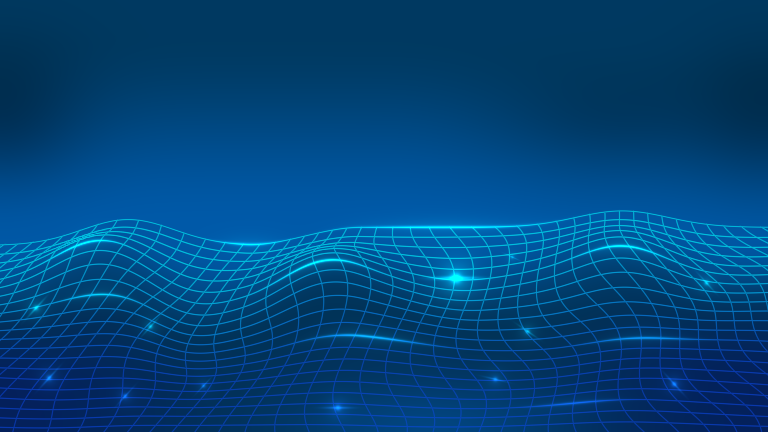
Reproduce this background procedurally as a Shadertoy shader.

```glsl
// A glowing wire mesh of rolling waves under a deep blue sky.
// Each pixel is solved for its depth on the wave surface by bisection; rows
// and columns of the mesh then follow from repeats in depth and width.

#define ROWS 22.0
#define COLUMNS 30.0
#define LINE_WIDTH 0.0014
#define MESH_STRENGTH 0.92
#define GLOW_STRENGTH 0.85
#define NEAR_EDGE -0.03
#define CYAN vec3(0.0, 0.78, 0.88)
#define ELECTRIC vec3(0.05, 0.29, 0.92)
#define SKY_BLUE vec3(0.0, 0.35, 0.66)
#define SKY_DARK vec3(0.0, 0.225, 0.38)
#define HOLLOW vec3(0.005, 0.20, 0.34)
#define NAVY vec3(0.015, 0.12, 0.36)

// Lit stretches of rows: centre x, row, half length, strength
const vec4 STREAKS[9] = vec4[9](
    vec4(0.11, 4, 0.035, 0.7), vec4(0.417, 6, 0.050, 0.8),
    vec4(0.81, 5, 0.045, 0.7), vec4(0.58, 0, 0.100, 0.7),
    vec4(0.325, 0, 0.035, 0.6), vec4(0.13, 8, 0.040, 0.5),
    vec4(0.48, 12, 0.060, 0.7), vec4(0.84, 12, 0.055, 0.5),
    vec4(0.75, 18, 0.050, 0.4));

// Sparks on the mesh: x, y, strength
const vec3 SPARKS[12] = vec3[12](
    vec3(0.594, 0.356, 1.5), vec3(0.047, 0.287, 0.8),
    vec3(0.064, 0.125, 0.8), vec3(0.163, 0.083, 0.7),
    vec3(0.196, 0.244, 0.7), vec3(0.265, 0.107, 0.6),
    vec3(0.440, 0.056, 0.9), vec3(0.645, 0.122, 0.7),
    vec3(0.687, 0.233, 0.7), vec3(0.878, 0.111, 0.8),
    vec3(0.920, 0.345, 0.7), vec3(0.667, 0.405, 0.5));

float bump(float x, float centre, float width) {
    float d = (x - centre) / width;
    return exp(-d * d);
}

// A hill that vanishes at the ridge and crests at the given depth
float hill(float depth, float crest) {
    float s = depth * depth / (crest * crest);
    return s * exp(1.0 - s);
}

float ridge(float x) {
    return 0.432 + 0.06 * bump(x, 0.167, 0.085)
         + 0.042 * smoothstep(0.32, 0.47, x) + 0.038 * bump(x, 0.81, 0.085);
}

// Height on the canvas of the surface; depth is 0 at the ridge, 1 in front
float surface(float x, float depth) {
    float y = mix(ridge(x), NEAR_EDGE, depth);
    y += 0.052 * bump(x, 0.11, 0.075) * hill(depth, 0.20);
    y += 0.073 * bump(x, 0.417, 0.085) * hill(depth, 0.28);
    y += 0.050 * bump(x, 0.81, 0.090) * hill(depth, 0.24);
    y -= 0.020 * bump(x, 0.60, 0.070) * hill(depth, 0.30);
    y -= 0.025 * bump(x, 0.24, 0.060) * hill(depth, 0.35);
    return y + 0.05 * depth * (1.0 - depth) * sin(13.0 * x + 5.0 * depth - 1.1);
}

float depthAt(vec2 uv) {
    float far = -0.12, near = 1.12;
    for (int i = 0; i < 18; i++) {
        float middle = 0.5 * (far + near);
        if (surface(uv.x, middle) > uv.y) far = middle;
        else near = middle;
    }
    return 0.5 * (far + near);
}

// Smooth lines at the whole values of a field
float meshLine(float field, float pixel) {
    float slope = length(vec2(dFdx(field), dFdy(field))) / pixel;
    float dist = abs(fract(field + 0.5) - 0.5) / max(slope, 0.001);
    return 1.0 - smoothstep(LINE_WIDTH - 0.6 * pixel, LINE_WIDTH + 0.6 * pixel, dist);
}

vec3 skyColor(vec2 uv) {
    float fall = uv.y + 0.06 * smoothstep(0.5, 0.8, uv.x);
    vec3 color = mix(SKY_BLUE, SKY_DARK, smoothstep(0.47, 0.92, fall));
    float sides = bump(uv.x, 0.0, 0.11) + 0.8 * bump(uv.x, 1.0, 0.10);
    color *= 1.0 - 0.32 * sides * bump(uv.y, 0.73, 0.17);
    return color * (1.0 - 0.14 * bump(uv.x, 0.80, 0.14) * bump(uv.y, 0.72, 0.11));
}

vec3 groundColor(vec2 uv, float depth) {
    vec3 color = mix(SKY_BLUE * 0.97, HOLLOW, smoothstep(0.05, 0.48, depth));
    float sides = smoothstep(0.15, 0.5, abs(uv.x - 0.5));
    color = mix(color, NAVY, smoothstep(0.25, 0.75, depth) * (0.12 + 0.8 * sides));
    float pool = bump(uv.x, 0.56, 0.17) * bump(uv.y, 0.0, 0.12);
    return color + vec3(0.0, 0.08, 0.16) * pool;
}

float streakGlow(vec2 uv) {
    float glow = 0.0;
    for (int i = 0; i < 9; i++) {
        vec4 s = STREAKS[i];
        float d = abs(uv.y - surface(uv.x, s.y / ROWS));
        float profile = bump(d, 0.0, 0.0035) + 0.35 * exp(-d / 0.014);
        glow += s.w * bump(uv.x, s.x, s.z) * profile;
    }
    return glow;
}

float sparkGlow(vec2 uv, float aspect) {
    float glow = 0.0;
    for (int i = 0; i < 12; i++) {
        vec3 s = SPARKS[i];
        vec2 d = (uv - s.xy) * vec2(aspect, 1.0) / s.z;
        float side = 0.5 - s.x;
        vec2 along = normalize(vec2(1.0, 1.1 * sign(side) * smoothstep(0.1, 0.25, abs(side))));
        float across = dot(d, vec2(-along.y, along.x));
        glow += s.z * (0.6 * exp(-dot(d, d) / 0.00005) + 0.5 * exp(-length(d) / 0.017)
              + 0.5 * bump(dot(d, along), 0.0, 0.035) * bump(across, 0.0, 0.003));
    }
    return glow;
}

void mainImage(out vec4 fragColor, in vec2 fragCoord) {
    vec2 uv = fragCoord / iResolution.xy;
    float pixel = 1.0 / iResolution.y;
    float depth = depthAt(uv);

    // Mesh: columns fan out towards the front and sway with the waves
    float sway = 0.016 * sin(10.0 * depth + 15.0 * uv.x);
    float column = COLUMNS * ((uv.x - 0.55 + sway) / (0.68 + 0.42 * depth));
    float mesh = max(meshLine(depth * ROWS, pixel), 0.85 * meshLine(column, pixel));
    vec3 light = mix(CYAN, ELECTRIC, smoothstep(0.12, 0.72, depth));
    float fade = mix(1.0, 0.62, smoothstep(0.1, 0.7, depth));

    // Ground with its mesh, laid over the sky
    vec3 ground = mix(groundColor(uv, depth), light, mesh * MESH_STRENGTH * fade);
    float edge = ridge(uv.x) - uv.y;
    vec3 color = mix(skyColor(uv), ground, smoothstep(-pixel, pixel, edge + LINE_WIDTH));

    // Lit crests and sparks
    vec3 glowColor = mix(CYAN, vec3(0.06, 0.42, 1.0), smoothstep(0.35, 0.8, depth));
    float glow = streakGlow(uv) + sparkGlow(uv, iResolution.x / iResolution.y);
    color += glowColor * glow * GLOW_STRENGTH * (1.0 - 0.5 * color);
    fragColor = vec4(clamp(color, 0.0, 1.0), 1.0);
}
```
